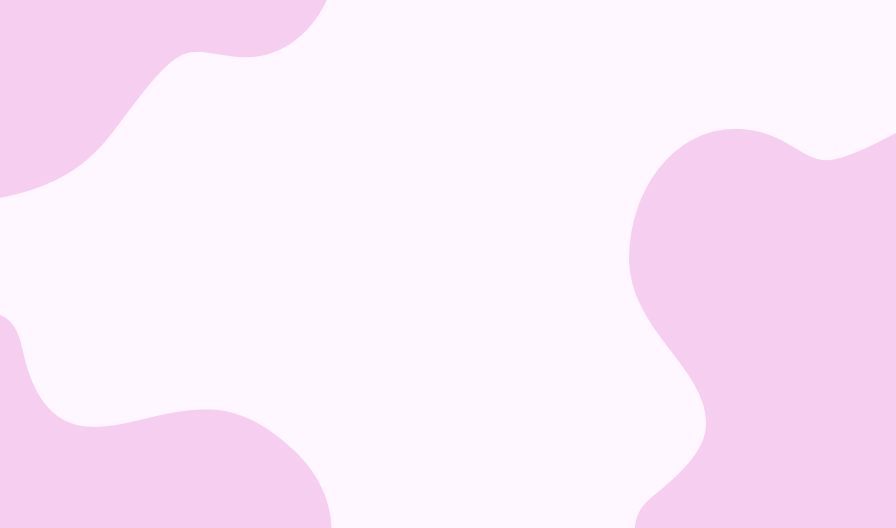
Reproduce this background procedurally as a WebGL 1 fragment shader.

```glsl
precision highp float;
// Soft pink wavy blobs in three corners of a pale lilac-white background.

uniform vec2 u_resolution;

vec2 point;            // current position, canvas is 100 x 59 units
vec2 pen;              // end of the outline drawn so far
float nearest = 1e3;   // distance to the closest outline
float side = 1.0;      // -1 inside a blob, +1 outside

// Adds one straight piece: updates the distance and flips the side
// whenever a ray going right crosses it.
void lineTo(vec2 end) {
  vec2 along = end - pen;
  vec2 rel = point - pen;
  float t = clamp(dot(rel, along) / max(dot(along, along), 1e-6), 0.0, 1.0);
  nearest = min(nearest, length(rel - along * t));
  if ((pen.y > point.y) != (end.y > point.y)) {
    if (rel.x < along.x * rel.y / along.y) side = -side;
  }
  pen = end;
}

// Adds a cubic Bezier from the pen through two handles to its end.
void curveTo(vec2 handleA, vec2 handleB, vec2 end) {
  vec2 start = pen;
  for (int i = 1; i <= 16; i++) {
    float t = float(i) / 16.0;
    vec2 middle = mix(handleA, handleB, t);
    vec2 left = mix(mix(start, handleA, t), middle, t);
    vec2 right = mix(middle, mix(handleB, end, t), t);
    lineTo(mix(left, right, t));
  }
}

void topLeftBlob() {
  pen = vec2(-0.5, 36.8);
  curveTo(vec2(5.2, 37.8), vec2(9.1, 39.9), vec2(12.0, 43.5));
  curveTo(vec2(15.0, 47.3), vec2(17.7, 51.5), vec2(20.2, 52.8));
  curveTo(vec2(22.1, 53.8), vec2(24.5, 52.6), vec2(27.5, 52.6));
  curveTo(vec2(31.6, 52.6), vec2(35.0, 55.5), vec2(36.6, 59.3));
}

void bottomLeftBlob() {
  pen = vec2(-0.3, 23.9);
  curveTo(vec2(1.3, 23.4), vec2(2.0, 22.2), vec2(2.5, 20.0));
  curveTo(vec2(3.4, 15.9), vec2(5.2, 11.3), vec2(10.4, 11.3));
  curveTo(vec2(14.6, 11.3), vec2(18.0, 13.25), vec2(23.2, 13.25));
  curveTo(vec2(26.0, 13.25), vec2(28.9, 12.1), vec2(32.0, 9.4));
  curveTo(vec2(34.9, 7.0), vec2(37.0, 3.6), vec2(37.0, -0.3));
}

void rightBlob() {
  pen = vec2(110.0, -0.3);
  lineTo(vec2(110.0, 44.3));
  lineTo(vec2(100.3, 44.3));
  curveTo(vec2(96.9, 42.5), vec2(94.0, 41.1), vec2(92.2, 41.1));
  curveTo(vec2(89.3, 41.1), vec2(87.5, 44.6), vec2(82.0, 44.6));
  curveTo(vec2(75.3, 44.6), vec2(70.2, 37.9), vec2(70.2, 30.0));
  curveTo(vec2(70.3, 22.1), vec2(78.8, 17.9), vec2(78.8, 11.7));
  curveTo(vec2(78.8, 8.6), vec2(75.8, 6.0), vec2(73.3, 3.9));
  curveTo(vec2(71.6, 2.6), vec2(71.0, 1.7), vec2(70.8, -0.3));
}

void main() {
  point = gl_FragCoord.xy / u_resolution * vec2(100.0, 59.0);

  topLeftBlob();
  bottomLeftBlob();
  rightBlob();

  // Blend across about one pixel at the outline.
  float pixel = 100.0 / u_resolution.x;
  float blob = clamp(0.5 - side * nearest / pixel, 0.0, 1.0);

  vec3 paleLilac = vec3(0.995, 0.97, 1.0);
  vec3 softPink = vec3(0.965, 0.812, 0.943);
  gl_FragColor = vec4(mix(paleLilac, softPink, blob), 1.0);
}
```
